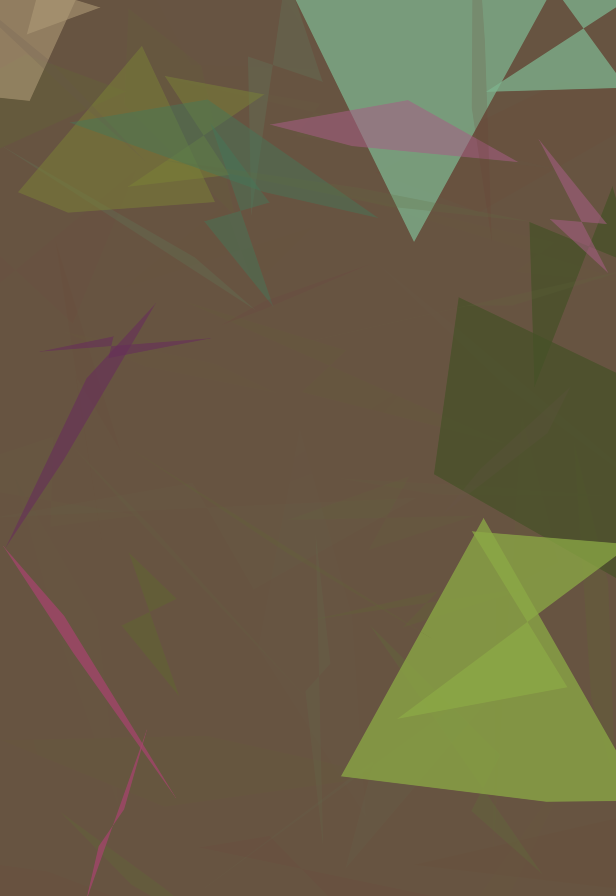
Write a WebGL 1 fragment shader that draws this background.

```glsl
precision highp float;
// Translucent angular shards layered over a dull brown ground.
// Each shard is a four-cornered even-odd polygon, plain or crossed like a bow tie.
// Faint and middle layers are hashed scatters; bold colours come in small clusters.

uniform vec2 u_resolution;

const float PI = 3.14159265;

float hash(float n) {
  n = fract(n * 0.1031 + 0.137);
  n *= n + 33.33;
  n *= n + n;
  return fract(n);
}

vec2 hash2(float n) {
  return vec2(hash(n), hash(n + 57.3));
}

vec2 rotate(vec2 p, float angle) {
  float c = cos(angle), s = sin(angle);
  return vec2(c * p.x - s * p.y, s * p.x + c * p.y);
}

// Adds one polygon edge: nearest squared distance and even-odd side.
void addEdge(vec2 p, vec2 a, vec2 b, inout float nearest, inout float side) {
  vec2 e = b - a, w = p - a;
  vec2 gap = w - e * clamp(dot(w, e) / dot(e, e), 0.0, 1.0);
  nearest = min(nearest, dot(gap, gap));
  bool spans = (a.y > p.y) != (b.y > p.y);
  if (spans && w.x < w.y * e.x / e.y) side = -side;
}

// Signed distance to a shard; size holds half length, height and depth.
float shardDistance(vec2 p, vec3 size, bool crossed, float seed) {
  vec2 lean = (hash2(seed) - 0.5) * size.x;
  vec2 left = vec2(-size.x, 0.0);
  vec2 right = vec2(size.x, 0.0);
  vec2 top = vec2(lean.x, size.y);
  vec2 bottom = vec2(lean.y, -size.z);
  vec2 third = crossed ? bottom : right;
  vec2 fourth = crossed ? right : bottom;
  float nearest = 1e3, side = 1.0;
  addEdge(p, left, top, nearest, side);
  addEdge(p, top, third, nearest, side);
  addEdge(p, third, fourth, nearest, side);
  addEdge(p, fourth, left, nearest, side);
  return side * sqrt(nearest);
}

// Blends one shard over the ground; tint.a is its opacity.
vec3 paintShard(vec3 ground, vec2 p, vec3 size, float angle, bool crossed,
                vec4 tint, float seed) {
  float d = shardDistance(rotate(p, -angle), size, crossed, seed);
  float blur = 0.6 / u_resolution.y;
  return mix(ground, tint.rgb, tint.a * (1.0 - smoothstep(-blur, blur, d)));
}

// A large plain shard followed by a smaller crossed one.
vec3 paintCluster(vec3 ground, vec2 p, vec2 start, vec2 stride, vec3 size,
                  float angle, vec4 tint, float seed) {
  for (int i = 0; i < 2; i++) {
    float k = float(i);
    vec3 extent = mix(size, vec3(size.xy, size.y * 0.8) * 0.6, k);
    ground = paintShard(ground, p - start - k * stride, extent,
                        angle + 2.2 * k, i == 1, tint, seed + k);
  }
  return ground;
}

// Muted hue between maroon, green and slate.
vec3 mutedHue(float seed) {
  vec2 h = hash2(seed);
  vec3 warm = mix(vec3(0.43, 0.20, 0.20), vec3(0.36, 0.42, 0.16), smoothstep(0.1, 0.6, h.x));
  return mix(warm, vec3(0.38, 0.47, 0.42), h.y * h.y);
}

// Hashed scatter of 24 shards, spread evenly by a low-discrepancy walk.
vec3 paintScatter(vec3 ground, vec2 p, float aspect, vec2 maxSize,
                  float opacity, float share, float seed) {
  for (int i = 0; i < 24; i++) {
    float id = seed + 3.7 * float(i);
    if (hash(id + 5.1) > share) continue;
    vec2 centre = fract(hash2(seed) + float(i) * vec2(0.7549, 0.5698));
    vec2 extent = maxSize * mix(vec2(0.4, 0.1), vec2(1.0), hash2(id + 11.0));
    vec3 size = vec3(extent, extent.y * hash(id + 23.0));
    vec4 tint = vec4(mutedHue(id + 31.0), opacity * mix(0.5, 1.0, hash(id + 41.0)));
    ground = paintShard(ground, p - centre * vec2(aspect, 1.0), size,
                        2.0 * PI * hash(id + 47.0), hash(id + 53.0) > 0.6, tint, id);
  }
  return ground;
}

void main() {
  vec2 p = gl_FragCoord.xy / u_resolution.y;
  float aspect = u_resolution.x / u_resolution.y;
  vec2 q = vec2(p.x * 0.6875 / aspect, p.y);
  vec3 color = vec3(0.405, 0.33, 0.255);

  // Quiet layers
  color = paintScatter(color, p, aspect, vec2(0.25, 0.10), 0.12, 1.0, 7.0);
  color = paintScatter(color, p, aspect, vec2(0.20, 0.07), 0.38, 0.5, 131.0);

  // Bold clusters: olive, tan, moss, teal, mint, mauve, lime, plum, pink
  color = paintCluster(color, q, vec2(0.62, 0.50), vec2(0.02, 0.18), vec3(0.20, 0.12, 0.13), -1.0, vec4(0.27, 0.315, 0.15, 0.7), 3.0);
  color = paintCluster(color, q, vec2(0.0, 1.0), vec2(0.02, 0.02), vec3(0.16, 0.11, 0.05), -2.5, vec4(0.68, 0.60, 0.46, 0.6), 13.0);
  color = paintCluster(color, q, vec2(0.13, 0.78), vec2(0.09, 0.08), vec3(0.11, 0.17, 0.02), -0.05, vec4(0.48, 0.51, 0.21, 0.5), 23.0);
  color = paintCluster(color, q, vec2(0.25, 0.81), vec2(0.02, -0.05), vec3(0.18, 0.07, 0.01), -0.3, vec4(0.26, 0.47, 0.35, 0.45), 33.0);
  color = paintCluster(color, q, vec2(0.47, 1.0), vec2(0.18, -0.03), vec3(0.14, 0.27, 0.05), PI, vec4(0.493, 0.703, 0.557, 0.75), 43.0);
  color = paintCluster(color, q, vec2(0.44, 0.84), vec2(0.20, -0.07), vec3(0.14, 0.05, 0.01), -0.15, vec4(0.65, 0.363, 0.517, 0.55), 53.0);
  color = paintCluster(color, q, vec2(0.55, 0.12), vec2(0.03, 0.20), vec3(0.17, 0.30, 0.01), -0.08, vec4(0.547, 0.663, 0.27, 0.75), 63.0);
  color = paintCluster(color, q, vec2(0.09, 0.525), vec2(0.05, 0.09), vec3(0.16, 0.022, 0.004), 1.02, vec4(0.40, 0.18, 0.35, 0.6), 73.0);
  color = paintCluster(color, q, vec2(0.10, 0.25), vec2(0.03, -0.16), vec3(0.17, 0.012, 0.003), -0.97, vec4(0.66, 0.26, 0.435, 0.7), 83.0);

  // Thin veil of slivers on top
  color = paintScatter(color, p, aspect, vec2(0.22, 0.03), 0.25, 0.4, 257.0);
  gl_FragColor = vec4(color, 1.0);
}
```
